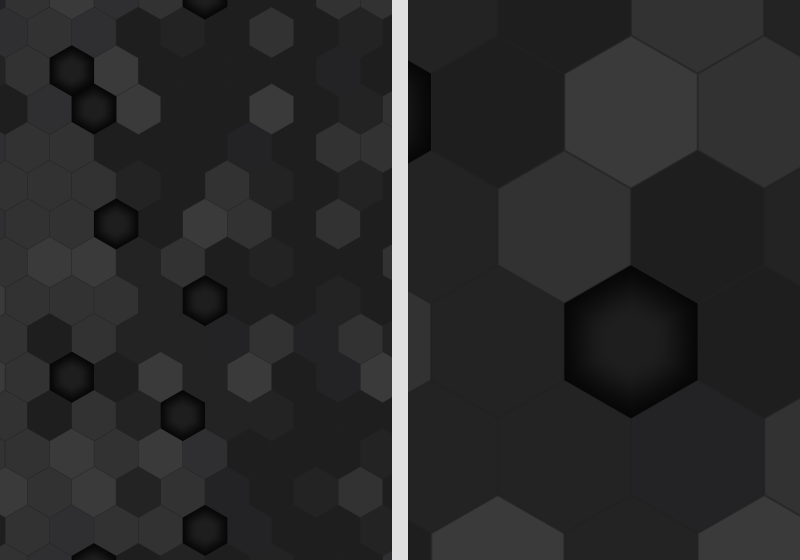
Left, the full canvas; right, a detail of the centre.
This pattern is drawn by a Shadertoy shader. Its source:

```glsl
// Dark honeycomb of flat grey hexagons with hairline seams and a few shadowed pits.

// Layout, in units of the canvas height (y runs down from the top)
const vec2  PITCH  = vec2(0.0793, 0.0684);   // column and row spacing
const vec2  ORIGIN = vec2(0.0885, 0.0580);   // centre of cell (0, 0)
const float ROW_HEIGHT = 0.8660254;          // row spacing of a unit hexagon
const float SEAM_HALF_WIDTH = 0.008;         // in cell widths
const float SEAM_STRENGTH = 0.65;
const float PIT_SHADOW = 0.36;               // reach of the inner shadow
const float PIT_COLUMNS = 4.0;               // pits stay within these left columns
const int   SAMPLES = 3;                     // antialiasing grid per side

// Tones
const vec3 COAL     = vec3(0.117);
const vec3 CHARCOAL = vec3(0.136);
const vec3 INK      = vec3(0.136, 0.136, 0.147);
const vec3 SLATE    = vec3(0.184, 0.184, 0.194);
const vec3 GREY     = vec3(0.196);
const vec3 PALE     = vec3(0.228);
const vec3 SEAM     = vec3(0.128);
const vec3 PIT_RIM  = vec3(0.022);

float hash(vec2 p) {
    return fract(sin(dot(p, vec2(127.1, 311.7))) * 43758.5453);
}

// Offset from the nearest hexagon centre (xy) and its half-column, row index (zw)
vec4 hexCell(vec2 p) {
    vec2 lattice = vec2(1.0, 2.0 * ROW_HEIGHT);
    vec2 even = floor(p / lattice + 0.5);
    vec2 odd = floor(p / lattice) + 0.5;
    vec2 toEven = p - even * lattice;
    vec2 toOdd = p - odd * lattice;
    return dot(toEven, toEven) < dot(toOdd, toOdd)
        ? vec4(toEven, even * 2.0) : vec4(toOdd, odd * 2.0);
}

// Distance inward from the hexagon border
float borderDistance(vec2 p) {
    p = abs(p);
    return 0.5 - max(p.x, dot(p, vec2(0.5, ROW_HEIGHT)));
}

// One pit in every band of two rows
bool isPit(vec2 id) {
    float band = floor(id.y / 2.0);
    float row = 2.0 * band + floor(2.0 * hash(vec2(band, 17.0)));
    float column = floor(PIT_COLUMNS * hash(vec2(band, 41.0)));
    return id.y == row && floor(id.x / 2.0) == column;
}

// Random tone per cell, light ones more frequent to the left
vec3 cellTone(vec2 id) {
    float lightChance = mix(0.85, 0.29, smoothstep(-2.0, 9.0, id.x));
    float pick = hash(id + 5.3);
    if (hash(id + 23.7) < lightChance)
        return pick < 0.19 ? SLATE : pick < 0.80 ? GREY : PALE;
    return pick < 0.55 ? COAL : pick < 0.82 ? CHARCOAL : INK;
}

vec3 honeycomb(vec2 p) {
    vec4 cell = hexCell((p - ORIGIN) / PITCH * vec2(1.0, ROW_HEIGHT));
    float border = borderDistance(cell.xy);

    if (isPit(cell.zw)) {
        // Blend hexagonal and round falloff for a soft inner shadow
        float depth = mix(border, 0.55 - length(cell.xy), 0.45);
        return mix(PIT_RIM, COAL, smoothstep(-0.04, PIT_SHADOW, depth));
    }
    float seam = SEAM_STRENGTH * (1.0 - step(SEAM_HALF_WIDTH, border));
    return mix(cellTone(cell.zw), SEAM, seam);
}

void mainImage(out vec4 fragColor, in vec2 fragCoord) {
    vec3 sum = vec3(0.0);
    for (int j = 0; j < SAMPLES; j++)
    for (int i = 0; i < SAMPLES; i++) {
        vec2 jitter = (vec2(i, j) + 0.5) / float(SAMPLES) - 0.5;
        vec2 p = (fragCoord + jitter) / iResolution.y;
        sum += honeycomb(vec2(p.x, 1.0 - p.y));
    }
    fragColor = vec4(sum / float(SAMPLES * SAMPLES), 1.0);
}
```
